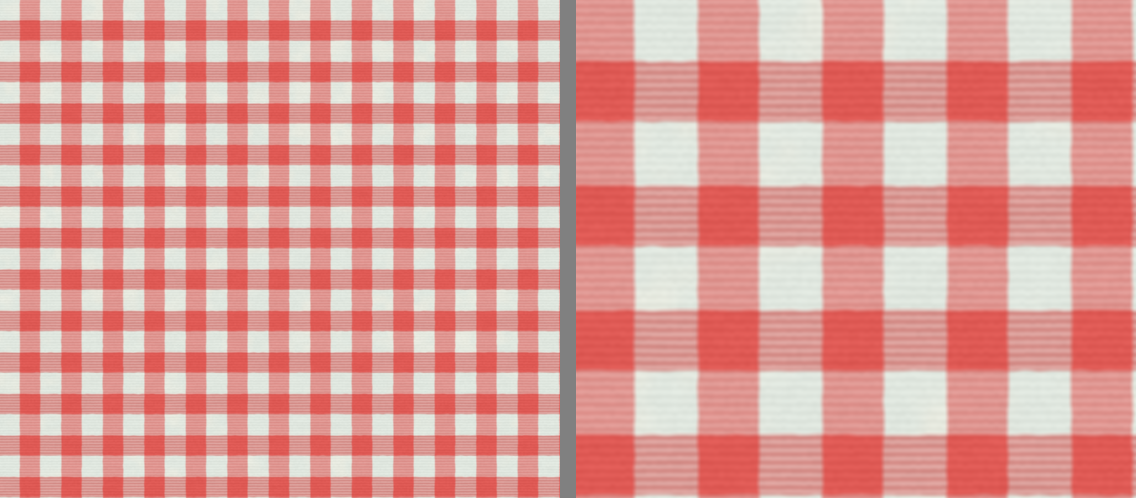
Left: the whole. Right: its middle third, enlarged.
A Shadertoy shader for this pattern:

```glsl
const float ROWS = 12.0;
const float THREADS = 15.0;
const vec2 BAND_START = vec2(0.478, 0.492);
const vec2 BAND_END = vec2(0.968, 0.976);
const vec3 WHITE_CLOTH = vec3(0.875, 0.903, 0.872);
const vec3 CREAM_CLOTH = vec3(0.905, 0.915, 0.875);
const vec3 WARP_PINK = vec3(0.875, 0.585, 0.565);
const vec3 WEFT_PINK = vec3(0.850, 0.595, 0.575);
const vec3 DEEP_RED = vec3(0.873, 0.350, 0.330);

float hash(vec2 p) {
    p = fract(p * vec2(0.1031, 0.1137));
    p += dot(p, p.yx + 33.33);
    return fract((p.x + p.y) * p.x * 17.3);
}

float noise(vec2 p) {
    vec2 cell = floor(p);
    vec2 f = fract(p);
    f = f * f * (3.0 - 2.0 * f);
    float low = mix(hash(cell), hash(cell + vec2(1, 0)), f.x);
    float high = mix(hash(cell + vec2(0, 1)), hash(cell + vec2(1, 1)), f.x);
    return mix(low, high, f.y);
}

// Soft coverage of a repeating band, one per unit
float band(float x, float start, float end, float blur) {
    float center = 0.5 * (start + end);
    float dist = abs(fract(x - center + 0.5) - 0.5) - 0.5 * (end - start);
    return 1.0 - smoothstep(-blur, blur, dist);
}

// Ribbed thread profile from -1 to 1, faded when too fine to resolve
float ribs(vec2 p, float pixel) {
    float wobble = 0.5 * (noise(p * vec2(1.3, 3.0)) - 0.5);
    float visible = 1.0 - smoothstep(0.35, 0.6, pixel * THREADS);
    return sin(6.28318 * THREADS * p.y + wobble) * visible;
}

vec3 gingham(vec2 bands, float mottle) {
    vec3 cloth = mix(WHITE_CLOTH, CREAM_CLOTH, mottle);
    vec3 plainRow = mix(cloth, WARP_PINK, bands.x);
    vec3 redRow = mix(WEFT_PINK, DEEP_RED, bands.x);
    return mix(plainRow, redRow, bands.y);
}

void mainImage(out vec4 fragColor, in vec2 fragCoord) {
    // One unit is one check repeat, measured from the top left
    float pixel = ROWS / iResolution.y;
    vec2 p = vec2(fragCoord.x, iResolution.y - fragCoord.y) * pixel;

    // Slightly uneven woven edges
    vec2 sway = 0.012 * (vec2(noise(p * vec2(2.0, 9.0)), noise(p * vec2(9.0, 2.0) + 40.0)) - 0.5);
    float blur = max(0.027, 0.7 * pixel);
    vec2 bands = vec2(
        band(p.x + sway.x, BAND_START.x, BAND_END.x, blur),
        band(p.y + sway.y, BAND_START.y, BAND_END.y, blur));

    // Cream stains on the pale checks
    float mottle = smoothstep(0.4, 0.85, 0.6 * noise(p * 1.2 + 7.0) + 0.4 * noise(p * 5.0));
    vec3 color = gingham(bands, mottle);

    // Ribs reveal pale yarn most strongly in the horizontal pink checks
    float rib = ribs(p, pixel);
    float weftPink = bands.y * (1.0 - bands.x);
    float warpPink = bands.x * (1.0 - bands.y);
    color += rib * (0.012 + vec3(0.008, 0.035, 0.035) * weftPink + vec3(0.0, 0.016, 0.016) * warpPink);

    // Fibre grain and faint streaks along the threads
    float grain = noise(p * vec2(24.0, 30.0)) - 0.5;
    float streak = noise(p * vec2(1.5, THREADS)) - 0.5;
    color += 0.018 * grain + 0.014 * streak;

    fragColor = vec4(clamp(color, 0.0, 1.0), 1.0);
}
```
